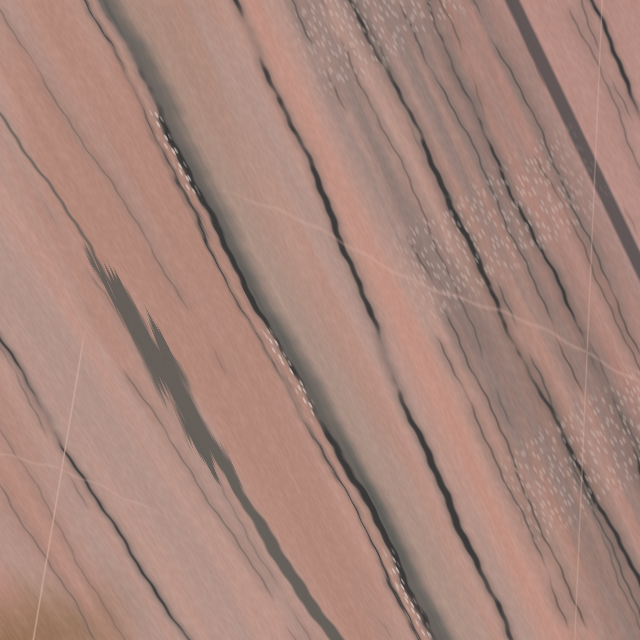
Write a Shadertoy shader that draws this texture.

```glsl
// Pink marble with dark veins that fan down from upper left to lower right.
// Layered sines stretched along the veins tint the stone; slanted distance
// lines form veins and fractures; cellular noise adds grain and pale flecks.

float hash(float n) { return fract(sin(n * 91.7) * 4375.85); }

vec2 hash2(vec2 c) {
    return fract(sin(vec2(dot(c, vec2(127.1, 311.7)), dot(c, vec2(269.5, 183.3)))) * 43758.5);
}

// Distance to the nearest scattered cell point
float cells(vec2 p) {
    vec2 id = floor(p), f = fract(p);
    float nearest = 2.0;
    for (int y = -1; y <= 1; y++)
        for (int x = -1; x <= 1; x++) {
            vec2 o = vec2(x, y);
            nearest = min(nearest, length(o + hash2(id + o) - f));
        }
    return nearest;
}

// Layered, rotated sines, roughly -1 to 1
float waves(vec2 p) {
    float sum = 0.0, amp = 0.5;
    for (int i = 0; i < 5; i++) {
        sum += amp * sin(p.x + 1.5 * sin(p.y));
        p = mat2(1.6, 1.2, -1.2, 1.6) * p + 3.1;
        amp *= 0.6;
    }
    return sum;
}

float band(float offset, float width, float soft) {
    return 1.0 - smoothstep(width - soft, width + soft, abs(offset));
}

// Signed distance to a wavering slanted line; p.y runs downward
float veinOffset(vec2 p, float top, float slope, float seed) {
    float wobble = 0.005 * sin(p.y * 9.0 + seed) + 0.0025 * sin(p.y * 27.0 + seed * 2.0)
                 + 0.0013 * sin(p.y * 71.0 + seed * 3.0) + 0.0008 * sin(p.y * 190.0 + seed);
    return (p.x - top - slope * p.y + wobble) * 0.89;
}

// Broken black core inside a soft grey halo
vec3 darkVein(vec3 col, vec2 p, float off, float width, float halo, float seed) {
    float pulse = waves(vec2(p.y * 13.0 + seed, seed));
    float shade = exp(-off * off / (halo * halo));
    col = mix(col, vec3(0.40, 0.37, 0.355), shade * (0.55 + 0.2 * pulse));
    float core = band(off, width * (0.8 + 0.5 * pulse), 0.0022);
    return mix(col, vec3(0.19, 0.19, 0.19), core * smoothstep(-0.9, 0.1, pulse) * 0.85);
}

void mainImage(out vec4 fragColor, in vec2 fragCoord) {
    vec2 p = fragCoord / iResolution.y;
    p.y = 1.0 - p.y;

    // Fanning coordinate across the layers, and noise drawn out along them
    float across = p.x - mix(0.62, 0.46, smoothstep(-0.3, 0.5, p.x - 0.5 * p.y)) * p.y;
    float broad = waves(vec2(across * 10.0, p.y * 1.5));
    float streak = waves(vec2(across * 42.0, p.y * 3.0 + 2.0));
    float fine = waves(vec2(across * 170.0, p.y * 9.0));
    float grain = cells(vec2(across * 180.0, p.y * 70.0)) - 0.5;

    // Stone: rose, clay and misty grey layers
    vec3 col = mix(vec3(0.755, 0.59, 0.54), vec3(0.70, 0.535, 0.48), smoothstep(-0.5, 0.6, broad));
    col = mix(col, vec3(0.68, 0.575, 0.54), 0.75 * smoothstep(-0.4, 0.7, streak * 0.5 - broad * 0.6));
    col = mix(col, vec3(0.71, 0.55, 0.53), 0.5 * smoothstep(0.5, 0.85, across));
    float beige = smoothstep(0.15, 0.19, across) * (1.0 - smoothstep(0.2, 0.33, across));
    col = mix(col, vec3(0.65, 0.56, 0.51), beige * 0.6);
    col = mix(col, vec3(0.78, 0.57, 0.51), 0.6 * band(across - 0.39, 0.025, 0.025));
    float layered = smoothstep(0.4, 0.48, across) * (1.0 - smoothstep(0.72, 0.84, across));
    col = mix(col, vec3(0.52, 0.45, 0.43), layered * 0.75 * smoothstep(-0.6, 0.8, streak * 0.7 + fine * 0.4));

    // Ochre stain in the lower left corner
    float stain = smoothstep(0.89, 1.0, p.y + 0.04 * streak) * (1.0 - smoothstep(0.08, 0.26, p.x));
    col = mix(col, vec3(0.53, 0.40, 0.28), stain * 0.65);
    col += fine * (0.010 + 0.018 * layered) + grain * 0.035;

    // Hairlines: a few faint ones at left, many in the layered zone
    for (int i = 0; i < 21; i++) {
        float n = float(i), h = hash(n + 1.3);
        bool left = i < 7;
        float top = left ? mix(-0.6, 0.04, (n + h) / 7.0) : mix(0.42, 0.96, (n - 7.0 + h) / 14.0);
        float off = veinOffset(p, top, (left ? 0.58 : 0.44) + 0.05 * hash(n + 7.9), n * 2.3);
        float seen = smoothstep(-0.3, 0.6, sin(p.y * (4.0 + 4.0 * h) + n * 2.1) + 0.5 * sin(p.y * 47.0 + n));
        float ink = (left ? 0.4 : 0.65) * seen * (0.5 + 0.5 * hash(n + 4.1));
        col = mix(col, vec3(0.46, 0.41, 0.39), exp(-off * off * 9000.0) * ink * 0.7);
        col = mix(col, vec3(0.25, 0.24, 0.23), band(off, 0.0013, 0.0017) * ink);
    }

    // Feathered grey lens on the left vein
    float jag = waves(vec2((p.x - 0.45 * p.y) * 230.0, 2.0));
    vec2 q = p - vec2(0.45, 1.0) * 0.05 * jag;
    float lens = smoothstep(0.38, 0.50, q.y) * (1.0 - smoothstep(0.68, 0.79, q.y));
    float leftOff = veinOffset(mix(p, q, lens), -0.108, 0.63, 1.0);
    float leftWidth = 0.002 + lens * (0.017 + 0.005 * cos((q.y - 0.57) * 45.0)) + 0.008 * smoothstep(0.7, 0.85, p.y);
    col = mix(col, vec3(0.36, 0.35, 0.33), 0.88 * band(leftOff, leftWidth, 0.003 + 0.003 * lens));

    // Main vein: a grey shadow on its right, ragged black edge on its left
    float mainOff = veinOffset(p, 0.154, 0.527, 4.0);
    float shadow = smoothstep(-0.004, 0.005, mainOff) * (1.0 - smoothstep(0.008, 0.042, mainOff + 0.006 * streak));
    col = mix(col, vec3(0.33, 0.34, 0.33), shadow * (0.8 + 0.12 * fine));
    col = darkVein(col, p, mainOff + 0.002 * fine, 0.0045, 0.008, 2.0);
    col = darkVein(col, p, mainOff + 0.022 + 0.003 * fine, 0.001, 0.005, 8.0);

    // Remaining large veins, then the plain grey stripe
    col = darkVein(col, p, veinOffset(p, 0.371, 0.423, 2.0), 0.0042, 0.009, 5.0);
    col = darkVein(col, p, veinOffset(p, 0.547, 0.490, 3.0), 0.0036, 0.013, 9.0);
    col = darkVein(col, p, veinOffset(p, 0.665, 0.460, 6.0), 0.0022, 0.012, 3.0);
    col = darkVein(col, p, veinOffset(p, 0.918, 0.480, 5.0), 0.0030, 0.006, 7.0);
    col = darkVein(col, p, veinOffset(p, -0.336, 0.630, 7.0), 0.0020, 0.007, 4.0);
    float stripe = (p.x - 0.80 - 0.48 * p.y) * 0.89;
    col = mix(col, vec3(0.35, 0.32, 0.32), 0.9 * band(stripe, 0.010, 0.003));

    // Pale flecks beside the main vein and in the layers
    float fleck = 1.0 - smoothstep(0.12, 0.36, cells(vec2(across * 120.0, p.y * 50.0)));
    float patches = smoothstep(0.1, 0.6, sin(p.y * 18.0 - 4.0 + across * 9.0));
    float beside = band(mainOff + 0.007, 0.007, 0.005);
    col = mix(col, vec3(0.82, 0.76, 0.73), fleck * patches * max(beside * 0.85, layered * 0.35));

    // Thin pale fractures crossing the veins
    float steep = max(0.7 * band(p.x - 0.219 + 0.167 * p.y, 0.0012, 0.0015) * smoothstep(0.5, 0.56, p.y),
                      0.45 * band(p.x - 0.941 + 0.043 * p.y, 0.0010, 0.0015));
    float bend = 0.008 * sin(p.x * 17.0) + 0.002 * sin(p.x * 90.0);
    float shallow = max(band(p.y - 0.14 - 0.45 * p.x + bend, 0.002, 0.004) * smoothstep(0.32, 0.42, p.x),
                        band(p.y - 0.71 - 0.34 * p.x + bend, 0.001, 0.003) * (1.0 - smoothstep(0.2, 0.3, p.x)));
    col = mix(col, vec3(0.83, 0.68, 0.62), max(steep, shallow * 0.4));

    fragColor = vec4(clamp(col, 0.0, 1.0), 1.0);
}
```
